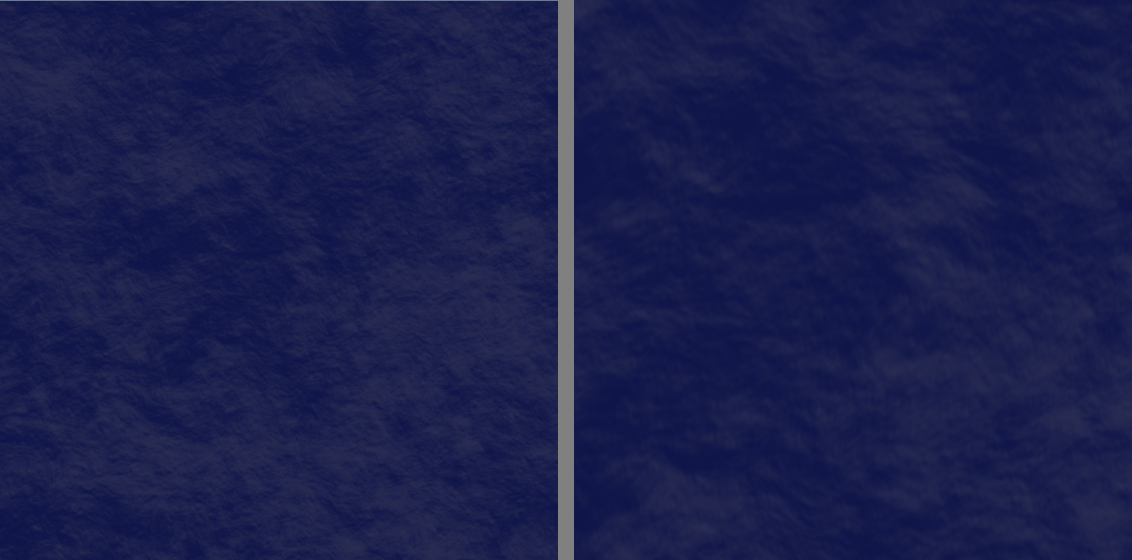
Left, the full canvas; right, a detail of the centre.
Write a Shadertoy shader that draws this texture.

```glsl
// Dark navy crumpled rock: a fractal height field lit softly from above,
// its slope and fine creases mapped from deep blue to dusty slate.
// A pale hairline closes the upper border.

const vec3 DEEP_NAVY  = vec3(0.058, 0.082, 0.287);
const vec3 DUSTY_SLATE = vec3(0.158, 0.170, 0.320);
const vec3 PALE_EDGE  = vec3(0.42, 0.47, 0.60);

float hash(vec2 cell) {
    return fract(sin(dot(cell, vec2(127.1, 311.7))) * 43758.5453);
}

// Smooth value noise in 0..1
float valueNoise(vec2 p) {
    vec2 cell = floor(p);
    vec2 f = fract(p);
    vec2 w = f * f * f * (f * (f * 6.0 - 15.0) + 10.0);
    float low  = mix(hash(cell), hash(cell + vec2(1.0, 0.0)), w.x);
    float high = mix(hash(cell + vec2(0.0, 1.0)), hash(cell + vec2(1.0, 1.0)), w.x);
    return mix(low, high, w.y);
}

// Each octave is turned to hide the lattice
vec2 nextOctave(vec2 p) {
    return mat2(0.8, 0.6, -0.6, 0.8) * p * 2.03 + vec2(17.3, 9.1);
}

float fbm(vec2 p, int octaves, float gain) {
    float sum = 0.0;
    float amplitude = 0.5;
    for (int i = 0; i < octaves; i++) {
        sum += amplitude * valueNoise(p);
        p = nextOctave(p);
        amplitude *= gain;
    }
    return sum;
}

// Folded noise: low along thin, broken crease lines
float creases(vec2 p, int octaves, float gain) {
    float sum = 0.0;
    float total = 0.0;
    float amplitude = 1.0;
    for (int i = 0; i < octaves; i++) {
        sum += amplitude * abs(2.0 * valueNoise(p) - 1.0);
        total += amplitude;
        p = nextOctave(p);
        amplitude *= gain;
    }
    return sum / total;
}

// Bends straight features a little
vec2 warp(vec2 p, float scale, float amount) {
    vec2 offset = vec2(fbm(p * scale + 3.7, 3, 0.45), fbm(p * scale + 41.2, 3, 0.45));
    return p + amount * (offset - 0.43);
}

float rockHeight(vec2 p) {
    return fbm(p * vec2(3.3, 3.6) + 5.0, 8, 0.49);
}

// Height gained along the light direction, per unit of canvas
float slopeToward(vec2 p, vec2 light, float reach) {
    return (rockHeight(p + light * reach) - rockHeight(p - light * reach)) / (2.0 * reach);
}

void mainImage(out vec4 fragColor, in vec2 fragCoord) {
    vec2 uv = fragCoord / iResolution.y;
    vec2 bent = warp(uv, 9.0, 0.045);

    // Slope shading, broad drifting patches and fine creases
    float slope = slopeToward(bent, normalize(vec2(0.3, 1.0)), 0.0018);
    float patches = fbm(bent * vec2(3.6, 4.8) + 23.0, 5, 0.55) - 0.53;
    float folds = creases(bent * vec2(13.0, 16.0) + 61.0, 5, 0.75) - 0.36;
    float tone = 0.445 + 0.095 * slope + 0.75 * patches + 0.75 * folds;

    // Soft limits keep hollows smooth and ridges muted
    tone = smoothstep(-0.12, 1.10, tone);
    vec3 color = mix(DEEP_NAVY, DUSTY_SLATE, tone);

    // Hairline along the top
    float edge = smoothstep(0.9975, 0.9990, uv.y);
    color = mix(color, PALE_EDGE, edge);

    fragColor = vec4(color, 1.0);
}
```
